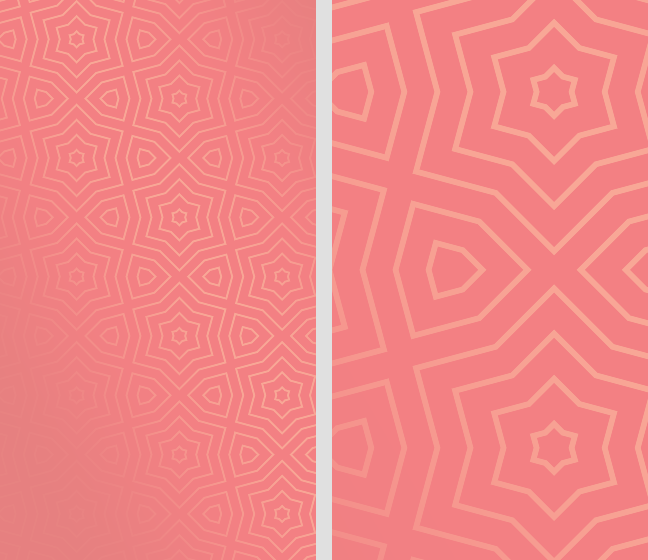
Left, the full canvas; right, a detail of the centre.
Reproduce this pattern procedurally as a Shadertoy shader.

```glsl
// Coral wallpaper of nested six-pointed stars on a triangular lattice.
// Each point is folded into one 30 degree wedge of its nearest star, where
// evenly spaced straight lines unfold into stars and three-sided shields.

const float PI = 3.14159265;
const float STAR_SPACING = 0.2119;             // in canvas heights
const vec2 STAR_ORIGIN = vec2(0.3203, 0.612);  // in canvas heights
const float RING_SPACING = 0.0897;             // in star spacings
const float RING_PHASE = 0.53;                 // first ring, in ring spacings
const float LINE_HALF_WIDTH = 0.0082;          // in star spacings

const vec3 CORAL = vec3(0.953, 0.503, 0.514);
const vec3 DUSKY_CORAL = vec3(0.900, 0.500, 0.500);
const vec3 PEACH = vec3(0.972, 0.655, 0.588);

// Offset from the nearest point of a unit triangular lattice.
vec2 latticeOffset(vec2 p) {
    vec2 cell = vec2(sqrt(3.0), 1.0);
    vec2 a = mod(p + 0.5 * cell, cell) - 0.5 * cell;
    vec2 b = mod(p, cell) - 0.5 * cell;
    return dot(a, a) < dot(b, b) ? a : b;
}

// Mirror into a wedge whose x axis runs along a star tip.
vec2 foldSixfold(vec2 p) {
    float angle = atan(p.x, p.y);
    angle = abs(mod(angle + PI / 6.0, PI / 3.0) - PI / 6.0);
    return length(p) * vec2(cos(angle), sin(angle));
}

// Distance to the closest of the evenly spaced rings.
float ringDistance(vec2 wedge, float spacing, float phase) {
    float height = dot(wedge, vec2(sqrt(0.5)));
    return abs(fract(height / spacing - phase + 0.5) - 0.5) * spacing;
}

// Antialiased stroke coverage.
float stroke(float dist, float halfWidth, float pixel) {
    return 1.0 - smoothstep(halfWidth - 0.5 * pixel, halfWidth + 0.5 * pixel, dist);
}

void mainImage(out vec4 fragColor, in vec2 fragCoord) {
    vec2 uv = fragCoord / iResolution.xy;
    vec2 p = (fragCoord / iResolution.y - STAR_ORIGIN) / STAR_SPACING;
    float pixel = 1.0 / (iResolution.y * STAR_SPACING);

    // Star and shield outlines
    vec2 wedge = foldSixfold(latticeOffset(p));
    float dist = ringDistance(wedge, RING_SPACING, RING_PHASE);
    float line = stroke(dist, LINE_HALF_WIDTH, pixel);

    // Diagonal sheen: bright from upper left to lower right
    float fromSheen = abs(uv.x + uv.y - 1.18);
    float sheen = mix(1.0, 0.08, smoothstep(0.0, 0.78, fromSheen));
    vec3 ground = mix(CORAL, DUSKY_CORAL, smoothstep(0.3, 1.0, fromSheen));

    fragColor = vec4(mix(ground, PEACH, line * sheen), 1.0);
}
```
